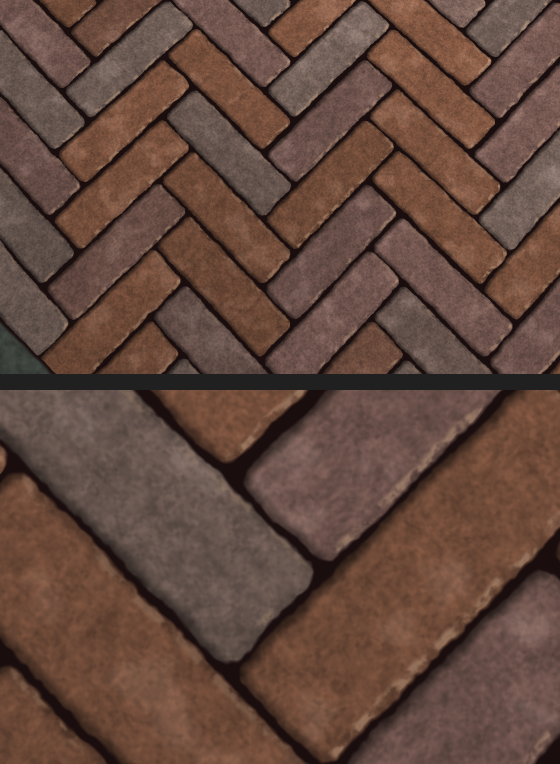
Top, the full canvas; bottom, a detail of the centre.
A WebGL 2 fragment shader for this pattern:

```glsl
#version 300 es
precision highp float;

uniform vec2 u_resolution;
out vec4 fragColor;

const vec2 CELL = vec2(0.398, 0.1243);   // brick length and width with joint
const float JOINT = 0.0040;              // half of the gap
const float CORNER = 0.017;
const vec3 RUST = vec3(0.460, 0.308, 0.232);
const vec3 PLUM = vec3(0.445, 0.335, 0.308);
const vec3 GREY = vec3(0.430, 0.362, 0.332);
const vec3 GAP = vec3(0.10, 0.05, 0.055);
const vec3 GROUND = vec3(0.23, 0.25, 0.23);
const vec3 GLINT = vec3(0.74, 0.60, 0.49);

struct Brick {
    float dist;
    vec2 local;
    vec2 normal;
    vec2 id;
};

float hash(vec2 p) {
    return fract(sin(dot(p, vec2(127.1, 311.7))) * 43758.5453);
}

float noise(vec2 p) {
    vec2 i = floor(p);
    vec2 f = fract(p);
    f = f * f * (3.0 - 2.0 * f);
    return mix(mix(hash(i), hash(i + vec2(1, 0)), f.x),
               mix(hash(i + vec2(0, 1)), hash(i + vec2(1, 1)), f.x), f.y);
}

float fbm(vec2 p) {
    float sum = 0.0;
    float amp = 0.5;
    for (int i = 0; i < 4; i++) {
        sum += amp * noise(p);
        p = mat2(1.6, 1.2, -1.2, 1.6) * p + 17.3;
        amp *= 0.5;
    }
    return sum / 0.9375;
}

// Rounded box, slightly shifted for each brick
Brick makeBrick(vec2 local, vec2 id, vec2 cell) {
    vec2 l = local - 0.005 * (vec2(hash(id + 3.1), hash(id + 7.7)) - 0.5);
    vec2 q = abs(l) - 0.5 * cell + JOINT + CORNER;
    float inner = max(q.x, q.y);
    float d = length(max(q, 0.0)) + min(inner, 0.0) - CORNER;
    vec2 n = sign(l) * smoothstep(-0.012, 0.002, q - inner);
    return Brick(d, l, n, id);
}

// Herringbone of two brick directions, found along the u and v axes
Brick herringbone(vec2 p, vec2 cell) {
    Brick best = Brick(1e3, vec2(0), vec2(0), vec2(0));
    for (int k = -4; k <= 4; k++) {
        float j = float(k);
        vec2 a = p - j * vec2(cell.x, -cell.x);
        float i = floor(a.y / cell.y);
        Brick b = makeBrick(a - i * cell.y - 0.5 * cell, vec2(i, 2.0 * j), cell);
        if (b.dist < best.dist) best = b;

        a -= vec2(cell.x, cell.y - cell.x);
        i = floor(a.x / cell.y);
        b = makeBrick(a.yx - i * cell.y - 0.5 * cell, vec2(i, 2.0 * j + 1.0), cell);
        b.normal = b.normal.yx;
        if (b.dist < best.dist) best = b;
    }
    return best;
}

vec3 clayColor(vec2 id) {
    float pick = hash(id + 21.4);
    vec3 clay = mix(RUST, PLUM, smoothstep(0.36, 0.48, pick));
    clay = mix(clay, GREY, smoothstep(0.60, 0.72, pick));
    return clay * mix(0.95, 1.07, hash(id + 5.9));
}

void main() {
    vec2 p = gl_FragCoord.xy / u_resolution.y;
    float pixel = 1.0 / u_resolution.y;

    // Mild perspective, then axes along the two brick directions
    vec2 q = p - vec2(0.789, 0.502);
    q /= 1.0 - 0.148 * q.y;
    vec2 uv = vec2(q.x - q.y, -q.x - q.y) * 0.70711 + vec2(CELL.x, 0.0);
    vec2 wobble = vec2(fbm(uv * 30.0), fbm(uv * 30.0 + 40.0)) - 0.5;
    Brick brick = herringbone(uv + 0.007 * wobble, CELL);

    // Uneven edges let the gap widen and close
    float edge = brick.dist + 0.006 * (fbm(uv * 22.0 + 70.0) - 0.5);
    edge += 0.002 * (noise(uv * 160.0) - 0.5);

    // Clay with faint blotches and coarse sandy grain
    vec2 grainPos = brick.local + brick.id * 3.7;
    float blotch = fbm(grainPos * 18.0);
    float grain = fbm(grainPos * 75.0) - 0.5;
    float sand = noise(grainPos * 210.0 + 5.0) - 0.5;
    float speck = noise(grainPos * 330.0 + 31.0) - 0.5;
    vec3 color = clayColor(brick.id);
    color *= 0.99 + 0.16 * (blotch - 0.5) + 0.30 * grain + 0.17 * sand + 0.13 * speck;
    color += 0.05 * smoothstep(0.58, 0.75, blotch);

    // Worn rim, lit from the right
    float facing = dot(brick.normal, vec2(0.85, -0.45));
    float rim = smoothstep(-0.013, 0.0, edge);
    color *= 1.0 - rim * (0.34 - 0.24 * facing);
    float band = smoothstep(-0.012, -0.006, edge) * smoothstep(-0.0005, -0.003, edge);
    float chips = smoothstep(0.42, 0.64, fbm(uv * 60.0 + 11.0));
    color = mix(color, GLINT, 0.6 * band * chips * max(facing + 0.1, 0.0));

    // Light falls off towards the lower left
    color *= 0.92 + 0.13 * p.x / 1.5 + 0.14 * (p.y - 0.5);
    float soft = max(0.7 * pixel, 0.0018);
    color = mix(color, GAP, smoothstep(-soft, soft, edge));

    // Bare ground beyond the paving corner
    float border = (p.x + p.y - 0.150) * 0.70711 + 0.006 * wobble.x;
    vec3 ground = GROUND * (0.75 + 0.5 * fbm(p * 60.0));
    ground = mix(ground, GAP, smoothstep(-0.014, -0.002, border));
    color = mix(ground, color, smoothstep(-soft, soft, border));

    fragColor = vec4(color, 1.0);
}
```
